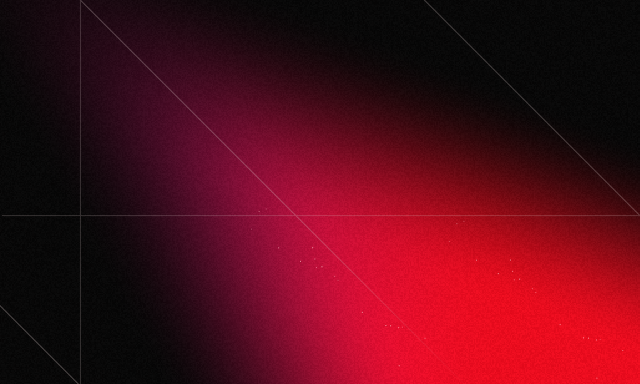
This background is drawn by a WebGL 2 fragment shader. Its source:

```glsl
#version 300 es
precision highp float;
// A plum to red glow sweeps diagonally over near-black, bounded by two soft edges.
// Thin guide lines, two matching drifts of hashed specks and fine grain lie on top.
// Positions are measured in canvas heights from the lower left.

uniform vec2 u_resolution;
out vec4 fragColor;

float hash(vec2 cell) {
    vec3 q = fract(vec3(cell.xyx) * 0.1031);
    q += dot(q, q.yzx + 33.33);
    return fract((q.x + q.y) * q.z);
}

// Product of a left edge and an upper edge, brighter and redder to the lower right
vec3 glow(vec2 p) {
    float depth = 1.0 - p.y;
    float leftEdge = smoothstep(-0.14, 0.56, p.x - 0.55 * depth);
    float upperEdge = smoothstep(-0.30, 0.27, depth - 0.4 * p.x);
    float strength = mix(0.42, 0.89, smoothstep(0.32, 2.11, p.x + depth));
    float redness = smoothstep(0.17, 1.34, p.x);
    vec3 tint = vec3(1.0, mix(0.07, 0.02, redness), mix(0.52, 0.10, redness));
    return tint * strength * leftEdge * upperEdge;
}

float hairline(float dist, float pixel) {
    return 1.0 - smoothstep(0.0, max(0.0022, 1.1 * pixel), abs(dist));
}

// Diagonal falling at 45 degrees, where x + y equals offset
float diagonal(vec2 p, float offset, float pixel) {
    return hairline((p.x + p.y - offset) * 0.7071, pixel);
}

// Specks scattered about a descending path, drawn twice with a shift
float specks(vec2 p, float pixel) {
    float light = 0.0;
    float radius = max(0.0026, 1.1 * pixel);
    for (int i = 0; i < 36; i++) {
        float id = float(i % 18);
        vec2 jitter = vec2(hash(vec2(id, 3.0)), hash(vec2(id, 17.0))) - 0.5;
        vec2 center = mix(vec2(0.65, 0.45), vec2(1.09, 0.07), (id + 0.5) / 18.0);
        center += jitter * vec2(0.13, 0.11);
        if (i >= 18) center += vec2(0.515, -0.032);
        float brightness = mix(0.15, 0.75, hash(vec2(id, 41.0)));
        light += brightness * (1.0 - smoothstep(0.0, radius, length(p - center)));
    }
    return min(light, 1.0);
}

void main() {
    vec2 p = gl_FragCoord.xy / u_resolution.y;
    float pixel = 1.0 / u_resolution.y;
    vec3 color = vec3(0.031, 0.030, 0.030) + glow(p);

    // Grain, slightly stronger inside the glow
    float grain = hash(floor(p * 308.0)) - 0.5;
    color += grain * (0.025 + 0.05 * color);

    // Guide lines; the long diagonal fades into the red
    float guides = 0.20 * hairline(p.x - 0.2095, pixel);
    guides = max(guides, 0.20 * hairline(p.y - 0.4385, pixel) * step(0.006, p.x));
    guides = max(guides, 0.30 * diagonal(p, 0.204, pixel));
    guides = max(guides, 0.28 * diagonal(p, 1.209, pixel) * smoothstep(-0.1, 0.5, p.y));
    guides = max(guides, 0.26 * diagonal(p, 2.105, pixel));
    color = mix(color, vec3(0.85, 0.78, 0.78), guides);

    color = mix(color, vec3(1.0, 0.72, 0.75), specks(p, pixel));
    fragColor = vec4(clamp(color, 0.0, 1.0), 1.0);
}
```
